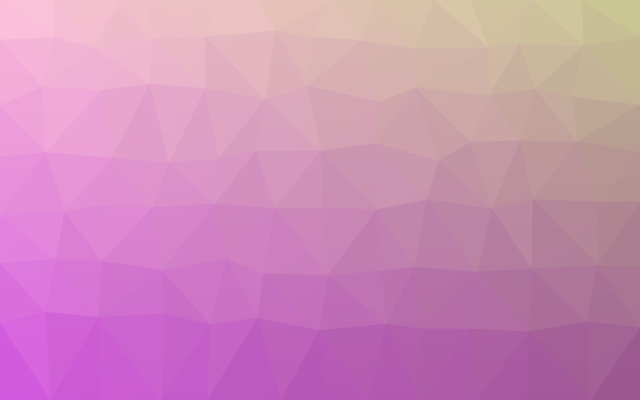
Reproduce this background procedurally as a Shadertoy shader.

```glsl
// Low-poly triangle mesh over a soft pink, violet and khaki four-corner gradient.

const float COLUMNS = 12.0;
const float ROWS = 7.0;
const float ROW_OFFSET = 0.054;
const float ROW_STEP = 0.1417;
const vec2 JITTER = vec2(0.27, 0.2);   // in cells

const vec3 PINK   = vec3(1.00, 0.77, 0.86);   // top left
const vec3 KHAKI  = vec3(0.79, 0.79, 0.57);   // top right
const vec3 VIOLET = vec3(0.82, 0.33, 0.88);   // bottom left
const vec3 PLUM   = vec3(0.60, 0.32, 0.56);   // bottom right

vec2 hash22(vec2 p) {
    vec3 q = fract(p.xyx * vec3(0.1031, 0.1030, 0.0973));
    q += dot(q, q.yzx + 33.33);
    return fract((q.xx + q.yz) * q.zy);
}

vec3 cornerGradient(vec2 uv) {
    return mix(mix(VIOLET, PLUM, uv.x), mix(PINK, KHAKI, uv.x), uv.y);
}

// Jittered grid vertex; the outer ring stays on the canvas border.
vec2 meshVertex(vec2 id, float aspect) {
    vec2 shift = (2.0 * hash22(id + 17.0) - 1.0) * JITTER;
    if (id.x < 0.5 || id.x > COLUMNS - 0.5) shift.x = 0.0;
    float x = (id.x + shift.x) / COLUMNS;
    float y = id.y < 0.5 ? 0.0 : min(ROW_OFFSET + (id.y + shift.y) * ROW_STEP, 1.0);
    return vec2(x * aspect, y);
}

// Signed distance to the line a-b, positive on its left.
float leftOf(vec2 p, vec2 a, vec2 b) {
    vec2 along = normalize(b - a);
    return along.x * (p.y - a.y) - along.y * (p.x - a.x);
}

// One counter-clockwise face: colour times coverage, with coverage in alpha.
vec4 facet(vec2 p, vec2 a, vec2 b, vec2 c, float aspect, float soft) {
    float inside = min(leftOf(p, a, b), min(leftOf(p, b, c), leftOf(p, c, a)));
    float coverage = smoothstep(-soft, soft, inside);
    vec2 centre = (a + b + c) / 3.0;
    vec2 samplePoint = mix(centre, p, 0.15);
    float tint = (hash22(centre * 91.0).x - 0.5) * 0.022;
    vec3 color = cornerGradient(samplePoint / vec2(aspect, 1.0)) + tint;
    return vec4(color, 1.0) * coverage;
}

// Split a grid cell along its shorter diagonal.
vec4 meshCell(vec2 p, vec2 id, float aspect, float soft) {
    vec2 a = meshVertex(id, aspect);
    vec2 b = meshVertex(id + vec2(1.0, 0.0), aspect);
    vec2 c = meshVertex(id + vec2(1.0, 1.0), aspect);
    vec2 d = meshVertex(id + vec2(0.0, 1.0), aspect);
    if (distance(a, c) < distance(b, d))
        return facet(p, a, b, c, aspect, soft) + facet(p, a, c, d, aspect, soft);
    return facet(p, a, b, d, aspect, soft) + facet(p, b, c, d, aspect, soft);
}

void mainImage(out vec4 fragColor, in vec2 fragCoord) {
    float aspect = iResolution.x / iResolution.y;
    vec2 p = fragCoord / iResolution.y;
    float soft = 0.7 / iResolution.y;

    vec2 lastCell = vec2(COLUMNS, ROWS) - 1.0;
    vec2 home = floor(vec2(p.x / aspect * COLUMNS, (p.y - ROW_OFFSET) / ROW_STEP));
    home = clamp(home, vec2(0.0), lastCell);

    // Blend every face that touches this point.
    vec4 total = vec4(0.0);
    for (int j = -1; j <= 1; j++) {
        for (int i = -1; i <= 1; i++) {
            vec2 id = home + vec2(float(i), float(j));
            if (id == clamp(id, vec2(0.0), lastCell))
                total += meshCell(p, id, aspect, soft);
        }
    }
    fragColor = vec4(total.rgb / max(total.a, 0.001), 1.0);
}
```
